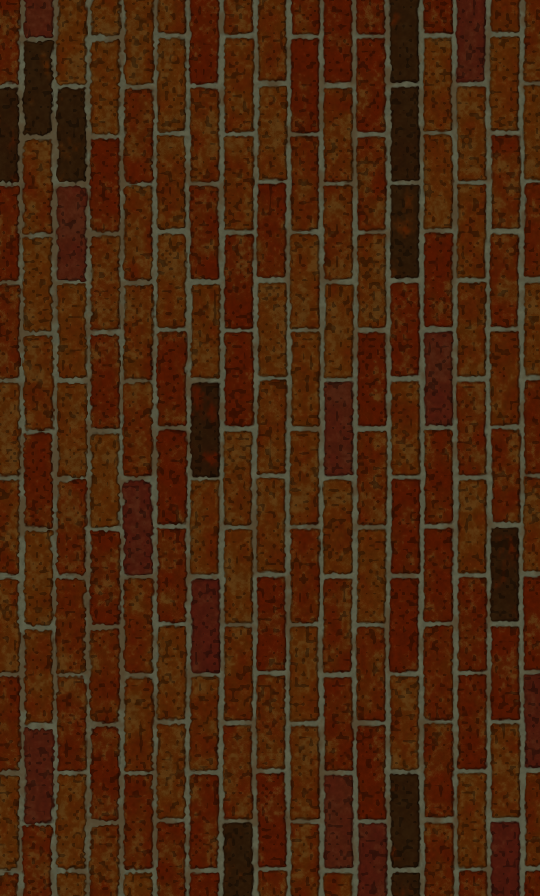
This texture is drawn by a Shadertoy shader. Its source:

```glsl
// Weathered brick wall laid in upright running bond: tall bricks in columns,
// every second column shifted by half a brick. Rounded-box distances cut the
// mortar joints; hashes and layered noise give each brick its tint and wear.

float hash(vec2 p) {
    vec3 q = fract(p.xyx * vec3(0.1031, 0.1030, 0.0973));
    q += dot(q, q.yzx + 33.33);
    return fract((q.x + q.y) * q.z);
}

float noise(vec2 p) {
    vec2 i = floor(p), f = fract(p);
    f = f * f * (3.0 - 2.0 * f);
    return mix(mix(hash(i), hash(i + vec2(1, 0)), f.x),
               mix(hash(i + vec2(0, 1)), hash(i + vec2(1, 1)), f.x), f.y);
}

float fbm(vec2 p) {
    float sum = 0.0, amp = 0.5;
    for (int i = 0; i < 4; i++) {
        sum += amp * noise(p);
        p = p * 2.03 + 17.3;
        amp *= 0.5;
    }
    return sum / 0.9375;
}

float roundedBox(vec2 p, vec2 halfSize, float radius) {
    vec2 d = abs(p) - halfSize + radius;
    return length(max(d, 0.0)) + min(max(d.x, d.y), 0.0) - radius;
}

void mainImage(out vec4 fragColor, in vec2 fragCoord) {
    vec2 uv = fragCoord / iResolution.xy;
    uv.y = 1.0 - uv.y;
    vec2 wall = uv * vec2(16.2, 27.0);      // one unit = one column width
    float pixel = 16.2 / iResolution.x;
    float age = 1.0 - smoothstep(0.1, 0.5, uv.x);   // rougher on the left

    // Column and brick indices, with slightly uneven joints
    vec2 grid = vec2(wall.x + 0.35 + 0.06 * (noise(wall * vec2(0.5, 0.35)) - 0.5), 0.0);
    float column = floor(grid.x);
    grid.y = uv.y * 9.13 + 0.13 + 0.5 * mod(column, 2.0) - 0.05 * (0.4 - uv.x)
           + 0.03 * (hash(vec2(column, 71.0)) - 0.5);
    vec2 brick = floor(grid);
    vec2 local = (fract(grid) - 0.5) * vec2(1.0, 2.96);
    local += 0.035 * (vec2(hash(brick + 5.0), hash(brick + 23.0)) - 0.5);

    // Ragged brick outline
    float ragged = (noise(wall * 4.0) - 0.5) * 0.05 + (noise(wall * 11.0) - 0.5) * 0.05;
    float dist = roundedBox(local, vec2(0.425, 1.41), 0.06) + ragged * (1.0 + 0.7 * age);

    // Fired clay: red to orange by brick, then blotches and pale speckles
    float tint = hash(brick + 41.0);
    float blotch = fbm(wall * vec2(2.2, 1.6) + brick * 7.0);
    float grain = fbm(wall * 8.0 + 50.0);
    vec3 clay = mix(vec3(0.295, 0.08, 0.008), vec3(0.315, 0.15, 0.02),
                    smoothstep(0.1, 0.9, 0.65 * tint + 0.9 * (blotch - 0.5) + 0.2 + 0.12 * age));
    float lime = smoothstep(0.48, 0.75, 0.5 * grain + 0.5 * blotch + 0.1 * (tint - 0.5) + 0.03 * age);
    clay = mix(clay, vec3(0.32, 0.21, 0.08), 0.75 * lime);

    // A few plum bricks and a few charred ones
    float firing = hash(brick + 97.0);
    float plum = step(0.86, firing) * step(firing, 0.94);
    clay = mix(clay, vec3(0.25, 0.085, 0.06), 0.65 * plum);
    float charred = step(0.94, firing) * smoothstep(0.2, 0.55, blotch + 0.12);
    clay = mix(clay, vec3(0.13, 0.075, 0.025), 0.85 * charred);
    clay *= 0.85 + 0.3 * grain;

    // Pits, then a shaded rim that is deeper on the right and lower sides
    clay *= 1.0 - 0.3 * smoothstep(0.68, 0.82, noise(wall * 9.0 + 9.0));
    float side = clamp(0.5 + 0.7 * local.x + 0.1 * local.y, 0.0, 1.0);
    clay *= 1.0 - (0.15 + 0.3 * side) * smoothstep(-0.09, -0.01, dist);

    // Sandy mortar, dirtier beside the old bricks
    vec3 mortar = vec3(0.335, 0.335, 0.26) * (0.88 + 0.24 * fbm(wall * 7.0));
    float dirt = smoothstep(0.45, 0.75, fbm(wall * 1.7 + 80.0) + 0.12 * age);
    mortar = mix(mortar, vec3(0.30, 0.22, 0.13), 0.6 * dirt);
    mortar *= 0.82 + 0.18 * smoothstep(0.0, 0.05, dist);

    float edge = max(0.025, 0.7 * pixel);
    vec3 color = mix(clay, mortar, smoothstep(-edge, edge, dist));
    fragColor = vec4(color, 1.0);
}
```
